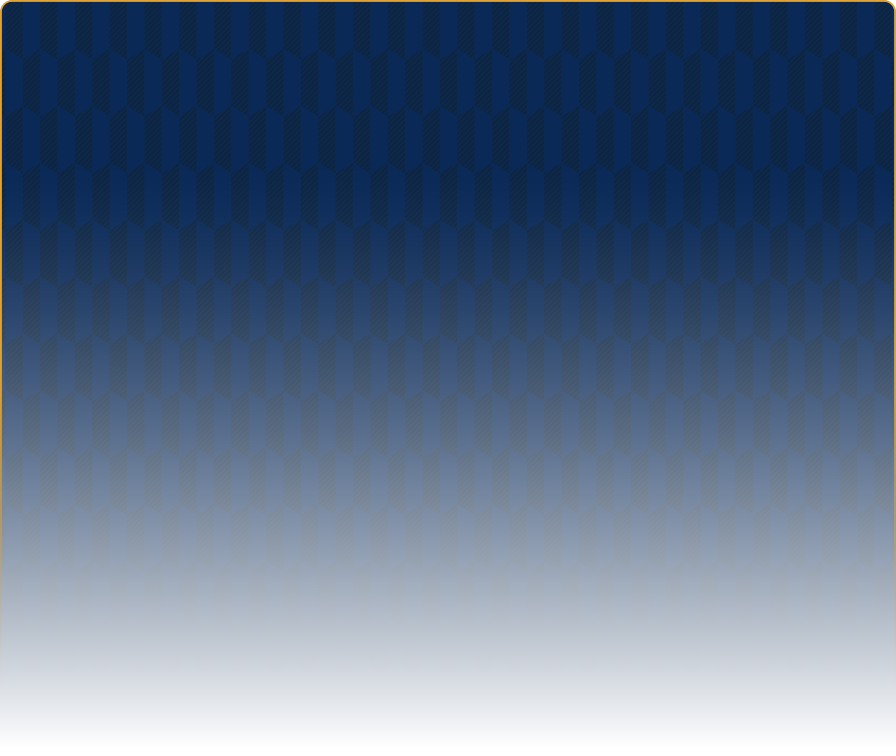
Write a Shadertoy shader that draws this background.

```glsl
const vec3 NAVY_LIT = vec3(0.040, 0.162, 0.342);
const vec3 NAVY_SHADE = vec3(0.052, 0.150, 0.275);
const vec3 WHITE = vec3(1.0);
const vec3 GOLD = vec3(0.87, 0.64, 0.22);

// Vertical fade, measured down from the top
const float FADE_START = 0.22;
const float FADE_LENGTH = 0.77;
const float FADE_POWER = 1.45;

// Hexagon tiling, as fractions of canvas width and height
const vec2 HEX_CENTER = vec2(0.3551, 0.4105);
const vec2 HEX_STEP = vec2(0.0388, 0.0753);
const float HEX_POINT = 0.096;

// Fine hatch, frame and corners, as fractions of canvas width
const float HATCH_PERIOD = 0.0059;
const float HATCH_DEPTH = 0.008;
const float CORNER_RADIUS = 0.0135;
const float BORDER_WIDTH = 0.0020;

const float TAU = 6.28318;

// Shaded left halves of pointed hexagons, in staggered rows
float hexShade(vec2 p, vec2 pixel) {
    vec2 q = (p - HEX_CENTER) / HEX_STEP;
    vec2 aa = 0.7 * pixel / HEX_STEP;

    // Alternating vertical strips
    float stripDist = 0.25 - abs(fract(q.x - 0.25) - 0.5);
    float strip = smoothstep(-aa.x, aa.x, stripDist);

    // Nearest zigzag boundary between two rows
    float row = floor(q.y + 1.0);
    float parity = mod(row, 2.0);
    float zigzag = HEX_POINT * (1.0 - 4.0 * abs(q.x - round(q.x)));
    float rowDist = q.y - row + 0.5 + zigzag * (1.0 - 2.0 * parity);
    float below = smoothstep(-aa.y, aa.y, rowDist);

    float shade = mix(strip, 1.0 - strip, parity);
    return mix(1.0 - shade, shade, below);
}

// Distance to a panel rounded at the top and running past the bottom
float panelDistance(vec2 p, float height) {
    vec2 halfSize = vec2(0.5, height);
    vec2 d = abs(p - vec2(0.5, height)) - halfSize + CORNER_RADIUS;
    return length(max(d, 0.0)) + min(max(d.x, d.y), 0.0) - CORNER_RADIUS;
}

void mainImage(out vec4 fragColor, in vec2 fragCoord) {
    vec2 pixel = 1.0 / iResolution.xy;
    vec2 uv = fragCoord * pixel;
    vec2 p = vec2(uv.x, 1.0 - uv.y);
    float height = iResolution.y / iResolution.x;
    vec2 square = vec2(p.x, p.y * height);

    // Patterned navy
    float shade = hexShade(p, pixel);
    float patternFade = 1.0 - smoothstep(0.62, 0.92, p.y);
    vec3 base = mix(NAVY_LIT, NAVY_SHADE, mix(0.5, shade, patternFade));
    float hatch = sin(TAU * (square.x + square.y) / HATCH_PERIOD);
    base += HATCH_DEPTH * hatch * shade * patternFade;

    // Fade to white
    float ramp = clamp((p.y - FADE_START) / FADE_LENGTH, 0.0, 1.0);
    vec3 color = mix(base, WHITE, pow(ramp, FADE_POWER));

    // Gold edge, dissolving toward the bottom
    float dist = panelDistance(square, height);
    float aa = 0.5 * pixel.x;
    float border = smoothstep(-BORDER_WIDTH - aa, -BORDER_WIDTH + aa, dist);
    color = mix(color, GOLD, border * (1.0 - smoothstep(0.45, 0.92, p.y)));

    // White outside the rounded corners
    color = mix(color, WHITE, smoothstep(-aa, aa, dist));
    fragColor = vec4(color, 1.0);
}
```
